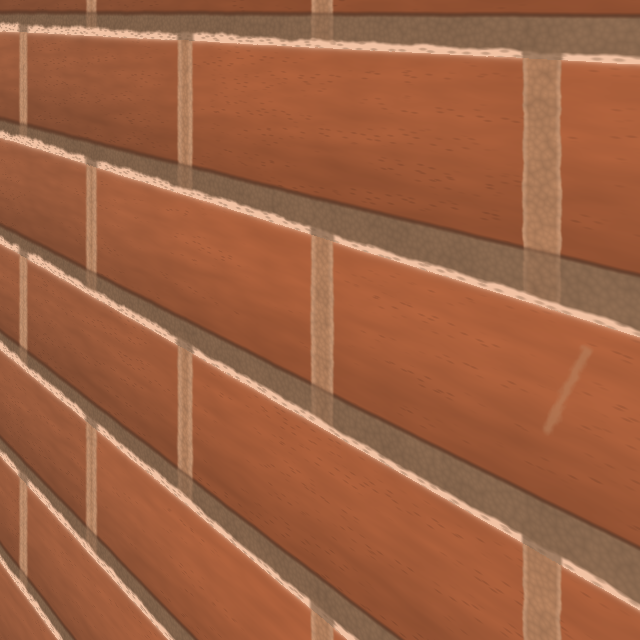
This texture is drawn by a Shadertoy shader. Its source:

```glsl
// Brick wall seen at a steep angle, its courses converging to the left.
// Each point is projected onto the wall plane, then split into courses and
// half-brick columns; cellular noise and layered sines add streaks and wear.

#define VANISH vec2(-0.635, 0.0156)  // vanishing point, y measured downward
#define COURSE_PITCH 0.261           // course height per unit of depth
#define COURSE_START 0.052           // slope of the first course line
#define COLUMN_SCALE 4.9135          // perspective spacing of half bricks
#define COLUMN_START 7.317           // column phase
#define JOINT_HALF 0.067             // half joint width, in half bricks
#define LIP_HEIGHT 0.0135            // sunlit upper edge, in canvas units
#define BRICK_COLOR vec3(0.635, 0.352, 0.218)
#define BED_COLOR vec3(0.535, 0.405, 0.305)
#define JOINT_COLOR vec3(0.665, 0.475, 0.345)
#define LIP_COLOR vec3(0.95, 0.76, 0.64)
#define CONTACT_COLOR vec3(0.36, 0.21, 0.14)

vec2 hash2(vec2 p) {
    vec3 q = fract(p.xyx * vec3(0.1031, 0.1030, 0.0973));
    q += dot(q, q.yzx + 33.33);
    return fract((q.xx + q.yz) * q.zy);
}

// Distance to the nearest scattered cell point.
float cellular(vec2 p) {
    vec2 cell = floor(p), local = fract(p);
    float nearest = 2.0;
    for (int j = -1; j <= 1; j++)
        for (int i = -1; i <= 1; i++) {
            vec2 o = vec2(i, j);
            vec2 d = o + hash2(cell + o) - local;
            nearest = min(nearest, dot(d, d));
        }
    return sqrt(nearest);
}

// Smooth layered sines, roughly -1 to 1.
float waves(vec2 p) {
    float sum = 0.0, amp = 0.5;
    for (int i = 0; i < 4; i++) {
        sum += amp * sin(p.x + 1.7 * sin(p.y)) * cos(p.y + 0.6 * p.x);
        p = mat2(1.6, 0.9, -0.9, 1.6) * p + 2.3;
        amp *= 0.55;
    }
    return sum;
}

float segment(vec2 p, vec2 a, vec2 b) {
    vec2 ab = b - a;
    return length(p - a - ab * clamp(dot(p - a, ab) / dot(ab, ab), 0.0, 1.0));
}

void mainImage(out vec4 fragColor, in vec2 fragCoord) {
    vec2 pos = fragCoord / iResolution.xy;
    pos.y = 1.0 - pos.y;
    float soft = max(0.0024, 0.8 / iResolution.y);

    // Project onto the wall: u counts half bricks, v counts courses.
    float depth = pos.x - VANISH.x;
    float u = COLUMN_START - COLUMN_SCALE / depth;
    float v = ((pos.y - VANISH.y) / depth - COURSE_START) / COURSE_PITCH;
    float rowSize = COURSE_PITCH * depth;
    float columnSize = depth * depth / COLUMN_SCALE;
    v += 0.0012 * waves(vec2(u * 9.0, floor(v) * 5.0)) / rowSize;
    float row = floor(v), f = v - row;
    vec2 wall = vec2(u, v);

    // Signed distances in canvas units; odd courses shift by half a brick.
    float nearJoint = abs(mod(u + row + 1.0, 2.0) - 1.0);
    float wobble = 0.006 * waves(vec2(v * 22.0, floor(u + 0.5) * 3.0));
    float jointDist = (nearJoint + wobble - JOINT_HALF) * columnSize;
    float belowDist = (1.0 - nearJoint - JOINT_HALF) * columnSize;
    float bottom = 0.815 - 0.045 * pos.x + 0.05 * pos.x * step(v, 0.0);
    float bedDist = (f - bottom) * rowSize;
    float lipDist = (1.0 - f) * rowSize;

    // Brick face: tint per brick, long streaks and a darker lower part.
    vec2 brickId = vec2(floor((u + mod(row, 2.0)) * 0.5), row);
    vec2 tint = hash2(brickId + 41.0);
    float streak = waves(vec2(u * 3.5, v * 21.0) + tint * 20.0);
    float blotch = cellular(wall * vec2(4.0, 9.0) + tint * 7.0);
    float pits = cellular(wall * vec2(11.0, 38.0));
    vec3 brick = mix(BRICK_COLOR * vec3(0.93, 0.99, 1.06), BRICK_COLOR, smoothstep(0.0, 0.45, pos.x));
    brick *= 0.985 + 0.07 * (tint.x - 0.5) + 0.05 * streak + 0.05 * (0.5 - blotch);
    brick *= 1.05 - 0.15 * smoothstep(0.25, bottom, f);
    brick *= 1.0 - 0.10 * smoothstep(0.28, 0.05, pits) * smoothstep(0.0, 0.5, streak);

    // Pale curved scuff on one brick.
    vec2 scuffPos = pos + 0.004 * waves(pos * 90.0);
    float scuff = min(segment(scuffPos, vec2(0.917, 0.55), vec2(0.88, 0.62)),
                      segment(scuffPos, vec2(0.88, 0.62), vec2(0.857, 0.67)));
    brick = mix(brick, JOINT_COLOR * 1.08, 0.55 * smoothstep(0.013, 0.002, scuff));

    // Upright joints: grainy mortar with a faint bright rim.
    float grain = cellular(wall * vec2(42.0, 36.0)) - 0.45;
    vec3 joint = JOINT_COLOR * (1.0 - 0.13 * grain + 0.05 * waves(wall * 17.0));
    joint += 0.07 * smoothstep(0.007, 0.0, abs(jointDist + 0.003));
    vec3 color = mix(joint, brick, smoothstep(-soft, soft, jointDist));

    // Recessed bed: shaded mortar, paler where an upright joint runs into it.
    vec3 bed = BED_COLOR * (0.90 + 0.10 * pos.x - 0.10 * grain + 0.04 * waves(wall * 12.0));
    bed = mix(bed, joint, 0.35 * smoothstep(soft, -soft, jointDist));
    color = mix(color, bed, smoothstep(-soft, soft, bedDist));
    float contact = smoothstep(0.0065, 0.0, abs(bedDist - 0.001));
    color = mix(color, CONTACT_COLOR, contact * mix(0.25, 0.75, smoothstep(-soft, soft, jointDist)));

    // Sunlit lip of the course below: ragged, chipped, broken at its joints.
    float ragged = waves(vec2(u * 13.0, row * 4.0 + 1.0));
    float lipHeight = LIP_HEIGHT * (0.95 + 0.35 * ragged);
    float chips = smoothstep(0.1, 0.4, cellular(wall * vec2(15.0, 40.0)));
    float lip = smoothstep(lipHeight + soft, lipHeight - 2.0 * soft, lipDist);
    lip *= mix(0.25, 1.0, smoothstep(-soft, 2.0 * soft, belowDist)) * (0.62 + 0.38 * chips);
    color = mix(color, LIP_COLOR, lip);

    // Light spilling from the lip onto the brick face beneath it.
    float spill = exp(-f * rowSize / 0.0035) * smoothstep(-soft, soft, jointDist);
    color = mix(color, LIP_COLOR, 0.6 * spill);

    fragColor = vec4(clamp(color, 0.0, 1.0), 1.0);
}
```
